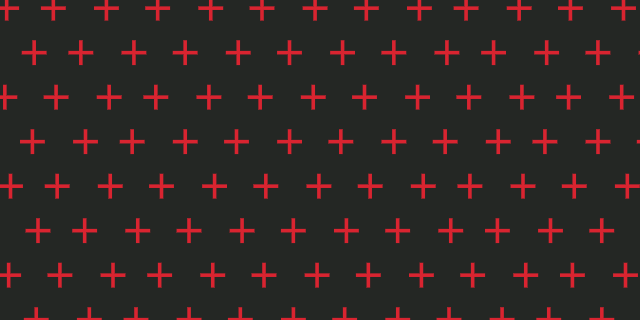
Give the GLSL for this pattern, as a WebGL 2 fragment shader.

```glsl
#version 300 es
precision highp float;
// Thin red plus signs on charcoal, in eight staggered rows.
// Each row repeats a run of eight slightly uneven columns; the row offsets
// cycle every four rows and drift a little to the right with each cycle.

uniform vec2 u_resolution;
out vec4 fragColor;

float boxDistance(vec2 p, vec2 halfSize) {
    vec2 q = abs(p) - halfSize;
    return length(max(q, 0.0)) + min(max(q.x, q.y), 0.0);
}

float plusDistance(vec2 p, float arm, float halfWidth) {
    return min(boxDistance(p, vec2(arm, halfWidth)),
               boxDistance(p, vec2(halfWidth, arm)));
}

void main() {
    // The canvas is 384 units tall, measured downward from the top
    float unitsPerPixel = 384.0 / u_resolution.y;
    vec2 p = vec2(gl_FragCoord.x, u_resolution.y - gl_FragCoord.y) * unitsPerPixel;

    // Nearest row and its horizontal stagger
    float row = max(floor((p.y - 9.8) / 53.4 + 0.5), 0.0);
    vec4 staggers = vec4(64.0, 97.0, 187.0, 158.6);
    float stagger = staggers[int(mod(row, 4.0))] + 4.6 * floor(row / 4.0);

    // Nearest column in the run; the last gap is shorter than the others
    float runLength = 495.3;
    float x = mod(p.x - stagger, runLength);
    float column = floor(x / 62.6 + 0.5);
    float columnX = min(column * 62.6 + 1.1 * mod(column, 2.0), runLength);

    // Plus sign with softened edges
    vec2 local = vec2(x - columnX, p.y - 9.8 - row * 53.4);
    float d = plusDistance(local, 14.9, 2.15);
    float coverage = clamp(0.5 - d / unitsPerPixel, 0.0, 1.0);

    vec3 charcoal = vec3(0.143, 0.151, 0.143);
    vec3 red = vec3(0.85, 0.14, 0.19);
    fragColor = vec4(mix(charcoal, red, coverage), 1.0);
}
```
